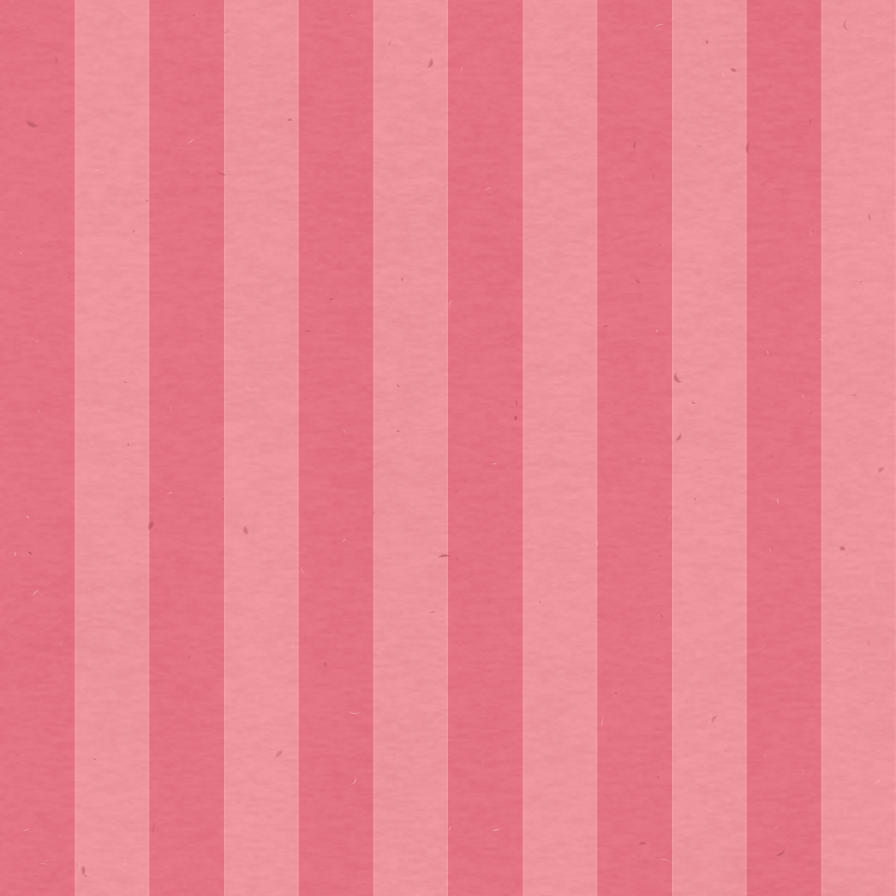
Reproduce this pattern procedurally as a WebGL 1 fragment shader.

```glsl
precision highp float;
// Vertical two-tone pink stripes on fibrous paper with scattered flecks.

uniform vec2 u_resolution;

#define STRIPE_PAIRS 6.0
#define DARK_PINK vec3(0.892, 0.447, 0.510)
#define LIGHT_PINK vec3(0.930, 0.578, 0.610)
#define FLECK_COLOR vec3(0.66, 0.27, 0.32)
#define RUST_COLOR vec3(0.84, 0.27, 0.27)
#define FIBRE_COLOR vec3(0.97, 0.69, 0.69)
#define EDGE_WIDTH 0.0018
#define EDGE_GLOW 0.018
#define GRAIN 0.050
#define MOTTLE 0.012
#define FLECK_CELLS 9.0
#define FIBRE_CELLS 17.0

float hash(vec2 p) {
  vec3 q = fract(vec3(p.xyx) * 0.1031);
  q += dot(q, q.yzx + 33.33);
  return fract((q.x + q.y) * q.z);
}

// Value noise that wraps after period cells, centred on zero.
float noise(vec2 uv, vec2 period, float seed) {
  vec2 p = uv * period;
  vec2 cell = floor(p);
  vec2 f = fract(p);
  f = f * f * (3.0 - 2.0 * f);
  vec2 a = mod(cell, period);
  vec2 b = mod(cell + 1.0, period);
  float low = mix(hash(a + seed), hash(vec2(b.x, a.y) + seed), f.x);
  float high = mix(hash(vec2(a.x, b.y) + seed), hash(b + seed), f.x);
  return mix(low, high, f.y) - 0.5;
}

// Horizontally drawn-out paper fibres, with a slight waviness.
float paperGrain(vec2 uv) {
  uv.y += 0.004 * noise(uv, vec2(24.0, 20.0), 11.0);
  float grain = 0.50 * noise(uv, vec2(64.0, 230.0), 23.0);
  grain += 0.40 * noise(uv, vec2(150.0, 340.0), 37.0);
  grain += 0.30 * noise(uv, vec2(300.0, 480.0), 53.0);
  return grain;
}

// One bent sliver per cell, kept clear of the cell borders.
// size holds half-length and half-width; returns coverage and a random tint.
vec2 slivers(vec2 uv, float cells, vec2 size, float chance, float seed) {
  vec2 p = uv * cells;
  vec2 id = mod(floor(p), cells) + seed;
  vec2 centre = 0.15 + 0.7 * vec2(hash(id), hash(id + 71.3));
  vec2 q = (fract(p) - centre) / cells;
  float angle = 3.14159 * (hash(id + 19.7) - 0.25);
  float c = cos(angle);
  float s = sin(angle);
  q = vec2(c * q.x + s * q.y, c * q.y - s * q.x);
  q.y += (hash(id + 43.1) - 0.5) * q.x * q.x / size.x;
  size *= vec2(mix(0.4, 1.3, hash(id + 29.9)), mix(0.6, 1.3, hash(id + 61.7)));
  float shape = 1.0 - smoothstep(0.3, 1.2, length(q / size));
  float strength = mix(0.25, 1.0, hash(id + 97.1));
  return vec2(shape * strength * step(hash(id + 83.9), chance), hash(id + 7.7));
}

void main() {
  vec2 uv = gl_FragCoord.xy / u_resolution;
  float pixel = 1.0 / u_resolution.x;

  // Stripes: signed distance to the edge, positive inside the light stripe.
  float fromCentre = abs(fract(uv.x * STRIPE_PAIRS - 0.25) - 0.5);
  float inside = (0.25 - fromCentre) / STRIPE_PAIRS;
  float light = smoothstep(-0.5 * pixel, 0.5 * pixel, inside);
  vec3 color = mix(DARK_PINK, LIGHT_PINK, light);

  // Pale rim just inside each light stripe.
  color += EDGE_GLOW * light * (1.0 - smoothstep(0.5, 1.5, inside / EDGE_WIDTH));

  // Paper relief and broad unevenness.
  float mottle = noise(uv, vec2(7.0), 3.0) + 0.6 * noise(uv, vec2(19.0, 31.0), 5.0);
  color += vec3(0.7, 1.0, 1.0) * (GRAIN * paperGrain(uv) + MOTTLE * mottle);

  // Pale fibres, then dark specks and the occasional rusty one.
  vec2 fibre = slivers(uv, FIBRE_CELLS, vec2(0.0050, 0.0011), 0.35, 131.0);
  color = mix(color, FIBRE_COLOR, 0.6 * fibre.x);
  vec2 speck = slivers(uv, FIBRE_CELLS, vec2(0.0032, 0.0014), 0.20, 211.0);
  color = mix(color, FLECK_COLOR, 0.45 * speck.x);
  vec2 fleck = slivers(uv, FLECK_CELLS, vec2(0.0065, 0.0024), 0.40, 307.0);
  color = mix(color, mix(FLECK_COLOR, RUST_COLOR, step(0.8, fleck.y)), 0.6 * fleck.x);

  gl_FragColor = vec4(clamp(color, 0.0, 1.0), 1.0);
}
```
